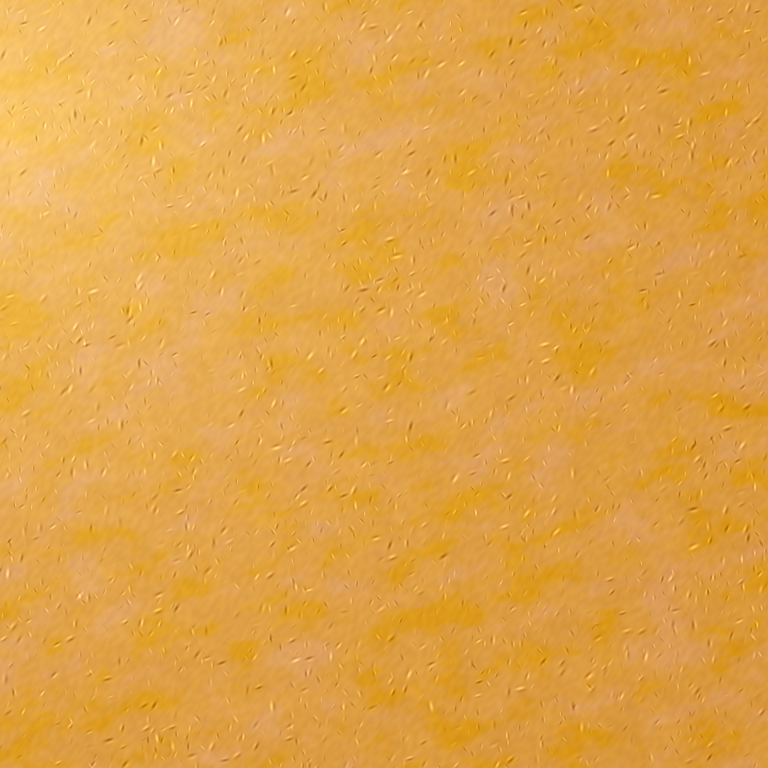
Give the GLSL for this texture, as a WebGL 2 fragment shader.

```glsl
#version 300 es
precision highp float;
// Warm amber surface with soft slanted blotches, fine grain and small glinting flecks.

uniform vec2 u_resolution;
out vec4 fragColor;

const vec3 LIT_COLOR = vec3(0.985, 0.79, 0.45);
const vec3 SHADE_COLOR = vec3(0.83, 0.565, 0.205);
const vec3 AMBER_SHIFT = vec3(0.0, -0.012, -0.17);
const vec3 PALE_SHIFT = vec3(0.005, 0.012, 0.10);
const vec3 FLECK_TINT = vec3(0.85, 0.95, 0.8);
const vec2 LIGHT_POS = vec2(-0.02, 0.86);
const float LIGHT_FALLOFF = 1.7;
const float BLOTCH_ANGLE = 0.3;
const vec2 BLOTCH_SCALE = vec2(13.0, 23.0);
const float GRAIN_ANGLE = 0.95;
const vec2 GRAIN_SCALE = vec2(75.0, 150.0);
const float GRAIN_STRENGTH = 0.035;
const float FLECK_CELLS = 46.0;
const vec2 FLECK_SIZE = vec2(0.23, 0.14); // length and width, in cells
const float FLECK_STRENGTH = 0.24;

vec2 hash2(vec2 cell, uint seed) {
    uvec2 q = uvec2(ivec2(cell)) + uvec2(seed * 747u, seed * 2891u);
    q = q * 1664525u + 1013904223u;
    q.x += q.y * 1664525u;
    q.y += q.x * 1664525u;
    q ^= q >> 16u;
    q.x += q.y * 1664525u;
    q.y += q.x * 1664525u;
    q ^= q >> 16u;
    return vec2(q >> 8u) / 16777216.0;
}

vec2 rotate(vec2 p, float angle) {
    float c = cos(angle), s = sin(angle);
    return vec2(c * p.x + s * p.y, c * p.y - s * p.x);
}

float cornerSlope(vec2 cell, vec2 offset, vec2 corner, uint seed) {
    float angle = 6.2832 * hash2(cell + corner, seed).x;
    return dot(vec2(cos(angle), sin(angle)), offset - corner);
}

float gradientNoise(vec2 p, uint seed) {
    vec2 i = floor(p), f = fract(p);
    vec2 u = f * f * f * (f * (f * 6.0 - 15.0) + 10.0);
    float low = mix(cornerSlope(i, f, vec2(0, 0), seed), cornerSlope(i, f, vec2(1, 0), seed), u.x);
    float high = mix(cornerSlope(i, f, vec2(0, 1), seed), cornerSlope(i, f, vec2(1, 1), seed), u.x);
    return mix(low, high, u.y);
}

float fractalNoise(vec2 p, uint seed) {
    float sum = 0.0, weight = 0.65;
    for (uint octave = 0u; octave < 3u; octave++) {
        sum += weight * gradientNoise(p, seed + octave);
        p = rotate(p, 0.2) * 2.03;
        weight *= 0.55;
    }
    return sum;
}

// Signed light and dark ripples, each held inside a small slanted ellipse
float flecks(vec2 p, uint seed) {
    vec2 home = floor(p);
    float sum = 0.0;
    for (int y = -1; y <= 1; y++) {
        for (int x = -1; x <= 1; x++) {
            vec2 cell = home + vec2(x, y);
            vec2 jitter = hash2(cell, seed);
            vec2 traits = hash2(cell, seed + 1u);
            vec2 shape = hash2(cell, seed + 2u);
            float cluster = gradientNoise(cell * 0.19 + 0.37, seed + 3u);
            float present = smoothstep(0.45, 1.0, traits.x + 0.7 * cluster);
            vec2 d = rotate(p - cell - 0.15 - 0.7 * jitter, 1.0 + 1.5 * (shape.x - 0.5));
            d /= FLECK_SIZE * mix(0.7, 1.15, shape.y);
            sum += present * exp(-dot(d, d)) * sin(2.2 * d.y + 6.2832 * traits.y);
        }
    }
    return sum;
}

void main() {
    vec2 uv = gl_FragCoord.xy / min(u_resolution.x, u_resolution.y);

    // Light falling off from the upper left
    float glow = exp(-LIGHT_FALLOFF * distance(uv, LIGHT_POS));
    vec3 color = mix(SHADE_COLOR, LIT_COLOR, glow);

    // Saturated amber blotches over a paler, rosier ground
    vec2 slanted = rotate(uv, BLOTCH_ANGLE);
    float broad = gradientNoise(slanted * vec2(4.0, 6.5), 11u);
    float blotch = fractalNoise(slanted * BLOTCH_SCALE, 21u) + 0.3 * broad;
    float amber = smoothstep(0.0, 0.42, blotch) * mix(1.0, 0.55, glow);
    float pale = smoothstep(0.05, 0.45, -blotch);
    color += AMBER_SHIFT * amber + PALE_SHIFT * pale;

    // Faint mottling and diagonal grain
    float mottle = fractalNoise(uv * 19.0, 41u);
    float grain = gradientNoise(rotate(uv, GRAIN_ANGLE) * GRAIN_SCALE, 51u);
    color += vec3(0.025, 0.03, 0.015) * mottle + GRAIN_STRENGTH * grain;

    // Two offset layers of flecks
    float glint = flecks(uv * FLECK_CELLS, 61u);
    glint += 0.7 * flecks(rotate(uv, 0.6) * FLECK_CELLS * 1.35 + 7.3, 71u);
    color += FLECK_TINT * FLECK_STRENGTH * glint;

    fragColor = vec4(clamp(color, 0.0, 1.0), 1.0);
}
```
